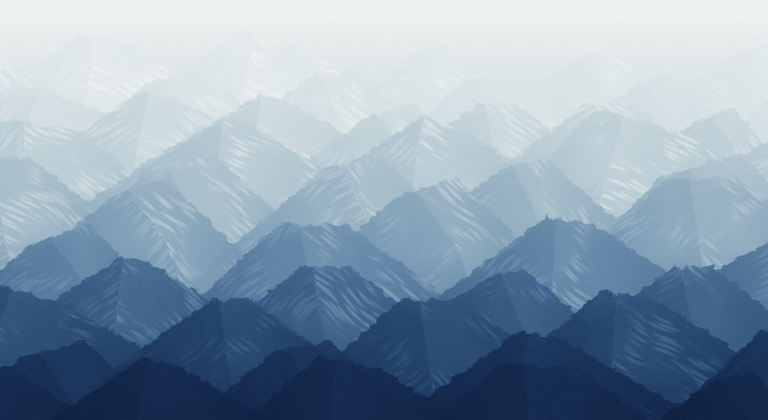
Write a Shadertoy shader that draws this background.

```glsl
const int LAYERS = 11;

// Each ridge: crest height, peak spacing, phase of the first peak
const vec3 RIDGES[LAYERS] = vec3[](
    vec3(0.92, 0.383, 0.263), vec3(0.86, 0.383, 0.024),
    vec3(0.78, 0.263, 0.395), vec3(0.72, 0.478, 0.096),
    vec3(0.65, 0.414, 0.000), vec3(0.60, 0.680, 0.310),
    vec3(0.49, 0.622, 0.122), vec3(0.39, 0.438, 0.335),
    vec3(0.31, 0.478, 0.072), vec3(0.21, 0.600, 0.108),
    vec3(0.15, 0.445, 0.392));

// Tone ramp: colour and the level where it sits
const vec4 TONES[8] = vec4[](
    vec4(0.06, 0.13, 0.26, 0.00), vec4(0.08, 0.16, 0.30, 0.09),
    vec4(0.13, 0.25, 0.41, 0.21), vec4(0.24, 0.38, 0.54, 0.31),
    vec4(0.41, 0.55, 0.67, 0.43), vec4(0.65, 0.74, 0.79, 0.58),
    vec4(0.83, 0.875, 0.89, 0.74), vec4(0.93, 0.945, 0.94, 0.96));

vec2 hash2(vec2 p) {
    return fract(sin(vec2(dot(p, vec2(127.1, 311.7)),
                          dot(p, vec2(269.5, 183.3)))) * 43758.5);
}

// Distance to the nearest scattered cell point
float cellular(vec2 p) {
    vec2 cell = floor(p), f = fract(p);
    float nearest = 2.0;
    for (int y = -1; y <= 1; y++)
        for (int x = -1; x <= 1; x++) {
            vec2 o = vec2(x, y);
            vec2 d = o + hash2(cell + o) - f;
            nearest = min(nearest, dot(d, d));
        }
    return sqrt(nearest);
}

vec3 toneAt(float level) {
    vec3 color = TONES[0].rgb;
    for (int i = 1; i < 8; i++) {
        float t = (level - TONES[i - 1].w) / (TONES[i].w - TONES[i - 1].w);
        color = mix(color, TONES[i].rgb, clamp(t, 0.0, 1.0));
    }
    return color;
}

// Flat-topped peak with its own left and right slopes
float peakHeight(float dx, float top, float halfWidth, float tilt, vec2 slopes) {
    float left = max(-dx - halfWidth, 0.0);
    float right = max(dx - halfWidth, 0.0);
    return top + tilt * clamp(dx, -halfWidth, halfWidth)
         - slopes.x * left - slopes.y * right;
}

// Patchy dry-brush streaks running along a slope
float dryBrush(vec2 p, float slope, float seed) {
    vec2 along = normalize(vec2(1.0, slope));
    vec2 q = vec2(dot(p, along), dot(p, vec2(-along.y, along.x)));
    q.y += 0.008 * sin(q.x * 17.0 + seed) + 0.003 * sin(q.x * 43.0 + seed);
    float streak = smoothstep(0.50, 0.18, cellular(q * vec2(11.0, 85.0) + seed));
    float patches = smoothstep(0.32, 0.70, cellular(p * 7.0 + seed));
    return streak * patches;
}

// Tone level of one mountain face, with a shaded and a lit facet
float faceLevel(vec2 p, float dx, float depth, float crest, vec2 rnd, vec2 slopes) {
    float level = mix(crest - 0.10, p.y, 0.48);
    level += 0.05 * smoothstep(0.0, 0.17, depth);
    float fold = dx + 0.03 - (rnd.y - 0.35) * depth;
    float lit = smoothstep(-0.003, 0.003, fold);
    level += 0.028 * (lit - 0.5) + 0.03 * (rnd.x - 0.5);
    float strokeSlope = mix(slopes.x, -slopes.y, lit);
    float strokes = dryBrush(p, strokeSlope, rnd.x * 31.0);
    return level + strokes * mix(0.045, 0.085, lit) * smoothstep(0.04, 0.4, crest);
}

vec3 paintRidge(vec3 color, vec2 p, vec3 ridge, float seed, float pixel) {
    float ragged = 0.014 * (cellular(p * vec2(32.0, 48.0) + seed) - 0.5)
                 + 0.007 * (cellular(p * 110.0 + seed) - 0.5);
    float home = floor((p.x - ridge.z) / ridge.y);
    for (int i = -2; i <= 3; i++) {
        float index = home + float(i);
        vec2 rnd = hash2(vec2(index + 5.0, seed + 2.0));
        float dx = p.x - ridge.z - (index + 0.08 * (rnd.y - 0.5)) * ridge.y;
        vec2 slopes = 0.5 + 0.5 * rnd;
        float top = ridge.x - 0.045 * rnd.y;
        float halfWidth = 0.015 + 0.08 * rnd.x;
        float depth = peakHeight(dx, top, halfWidth, 0.7 * (rnd.y - 0.5), slopes)
                    - p.y + ragged;
        float cover = smoothstep(-pixel, pixel, depth);
        if (cover > 0.0) {
            float level = faceLevel(p, dx, depth, ridge.x, rnd, slopes);
            color = mix(color, toneAt(level), 0.92 * cover);
        }
    }
    return color;
}

void mainImage(out vec4 fragColor, in vec2 fragCoord) {
    vec2 p = fragCoord / iResolution.y;

    // Pale sky, then ridges from far to near
    vec3 color = toneAt(p.y);
    for (int i = 0; i < LAYERS; i++)
        color = paintRidge(color, p, RIDGES[i], float(i), 1.2 / iResolution.y);

    // Soft paper grain
    color += 0.016 * (cellular(p * 150.0) - 0.5);
    fragColor = vec4(clamp(color, 0.0, 1.0), 1.0);
}
```
